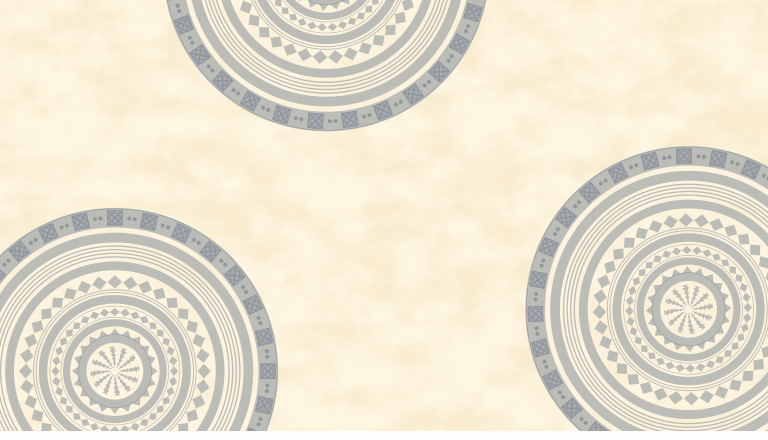
Write a Shadertoy shader that draws this background.

```glsl
const float TAU = 6.2831853;
const float DISC_RADIUS = 0.371;     // in canvas heights
const float MARGIN = 0.0204;         // blank strip along the bottom
const float PANELS = 28.0;
const float DIAMONDS = 36.0;
const float TEETH = 20.0;
const float SPOKES = 12.0;
const vec3 PAPER_DARK = vec3(0.975, 0.925, 0.81);
const vec3 PAPER_LIGHT = vec3(1.0, 0.965, 0.885);
const vec3 DISC_PAPER = vec3(0.99, 0.952, 0.87);
const vec3 GREY = vec3(0.74, 0.74, 0.72);
const vec3 PANEL_GREY = vec3(0.65, 0.66, 0.67);
const vec3 SLATE = vec3(0.56, 0.59, 0.62);
const vec3 MARGIN_WHITE = vec3(1.0, 0.995, 0.99);

float hash(vec2 p) {
    vec3 q = fract(vec3(p.xyx) * 0.1031);
    q += dot(q, q.yzx + 33.33);
    return fract((q.x + q.y) * q.z);
}

float noise(vec2 p) {
    vec2 i = floor(p), f = fract(p);
    f = f * f * (3.0 - 2.0 * f);
    return mix(mix(hash(i), hash(i + vec2(1, 0)), f.x),
               mix(hash(i + vec2(0, 1)), hash(i + vec2(1, 1)), f.x), f.y);
}

float fbm(vec2 p) {
    float sum = 0.0, amp = 0.5;
    for (int i = 0; i < 5; i++) {
        sum += amp * noise(p);
        p = mat2(1.6, 1.2, -1.2, 1.6) * p + 7.3;
        amp *= 0.55;
    }
    return sum;
}

float fill(float d, float aa) { return clamp(0.5 - d / aa, 0.0, 1.0); }

float ring(float r, float inner, float outer) {
    return abs(r - 0.5 * (inner + outer)) - 0.5 * (outer - inner);
}

// Arc length from the middle of the nearest of n equal sectors
float sector(float r, float angle, float n) {
    float cell = TAU / n;
    return (mod(angle + 0.5 * cell, cell) - 0.5 * cell) * r;
}

float diamond(vec2 p, vec2 size) {
    return (abs(p.x) / size.x + abs(p.y) / size.y - 1.0) * min(size.x, size.y) * 0.7;
}

float box(vec2 p, vec2 size) {
    vec2 d = abs(p) - size;
    return max(d.x, d.y);
}

vec3 drawDisc(vec3 color, vec2 p, vec2 center, float turn, float pixel) {
    p = (p - center) / DISC_RADIUS;
    float r = length(p), aa = pixel / DISC_RADIUS;
    if (r > 1.0 + aa) return color;
    float angle = atan(p.x, p.y) - turn;
    color = mix(color, DISC_PAPER, 0.5 * fill(r - 1.0, aa));

    // Broad rings
    float d = ring(r, 0.88, 1.0);
    d = min(d, ring(r, 0.788, 0.848));
    d = min(d, ring(r, 0.618, 0.672));
    d = min(d, ring(r, 0.414, 0.466));
    d = min(d, ring(r, 0.274, 0.318));
    d = min(d, ring(r, 0.174, 0.226));

    // Fine rings
    for (int i = 0; i < 4; i++)
        d = min(d, abs(r - 0.7 - 0.022 * float(i)) - 0.0042);
    for (int i = 0; i < 2; i++) {
        d = min(d, abs(r - 0.482 - 0.016 * float(i)) - 0.003);
        d = min(d, abs(r - 0.330 - 0.068 * float(i)) - 0.002);
    }

    // Diamond chains, teeth and beaded spokes
    d = min(d, diamond(vec2(sector(r, angle, DIAMONDS), r - 0.547), vec2(0.045, 0.041)));
    d = min(d, diamond(vec2(sector(r, angle, DIAMONDS), r - 0.363), vec2(0.030, 0.025)));
    float tooth = abs(sector(r, angle, TEETH)) - 0.8 * (0.262 - r);
    d = min(d, max(0.75 * tooth, 0.22 - r));
    float bead = mod(r, 0.027) / 0.027;
    float spoke = abs(sector(r, angle + 0.8 * r, SPOKES)) - r * mix(0.05, 0.15, bead);
    d = min(d, max(spoke, ring(r, 0.025, 0.15)));
    color = mix(color, GREY, fill(d, aa));

    // Ornamented panels on the rim
    vec2 q = vec2(sector(r, angle, PANELS), r - 0.939);
    float panel = box(q, vec2(0.048, 0.047));
    color = mix(color, PANEL_GREY, 0.75 * fill(panel, aa));
    float lines = abs(abs(q.x) - 0.046) - 0.006;
    lines = min(lines, abs(abs(q.y) - 0.043) - 0.004);
    lines = min(lines, 0.7 * abs(abs(q.x) - abs(q.y)) - 0.005);
    lines = min(lines, abs(diamond(q, vec2(0.04))) - 0.004);
    float ink = fill(max(lines, panel), aa);

    // Paired dots between panels
    float gap = sector(r, angle + 0.5 * TAU / PANELS, PANELS);
    float dots = length(vec2(abs(gap) - 0.017, q.y)) - 0.012;
    ink = max(ink, fill(dots, aa));

    // Dark outlines
    float outline = min(abs(r - 0.224), abs(r - 0.994)) - 0.002;
    ink = max(ink, 0.8 * fill(outline, aa));
    return mix(color, SLATE, ink);
}

void mainImage(out vec4 fragColor, in vec2 fragCoord) {
    float pixel = 1.0 / iResolution.y;
    vec2 p = fragCoord * pixel;

    // Mottled paper
    float mottle = fbm(p * vec2(15.0, 21.0));
    vec3 color = mix(PAPER_DARK, PAPER_LIGHT, smoothstep(0.2, 0.75, mottle));

    // Three discs, each turned a little
    color = drawDisc(color, p, vec2(0.261, 0.1565), 0.0, pixel);
    color = drawDisc(color, p, vec2(1.565, 0.297), -0.03, pixel);
    color = drawDisc(color, p, vec2(0.7415, 1.0726), 0.07, pixel);

    color = mix(color, MARGIN_WHITE, fill(p.y - MARGIN, pixel));
    fragColor = vec4(color, 1.0);
}
```
